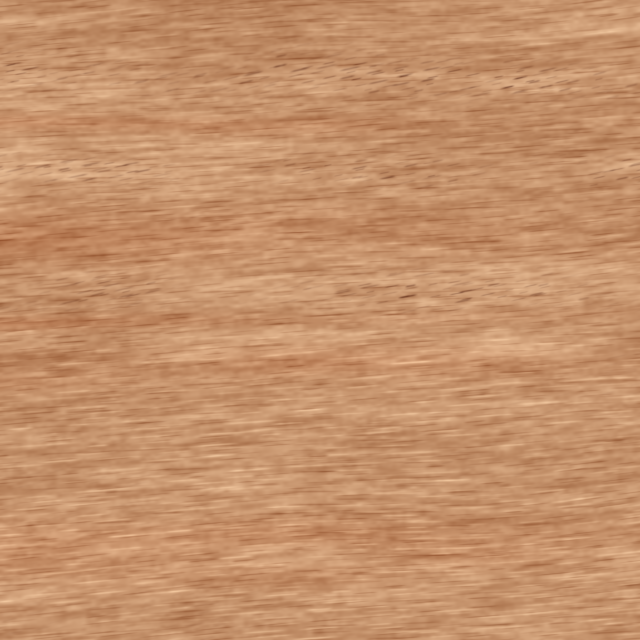
Write a WebGL 2 fragment shader that draws this texture.

```glsl
#version 300 es
precision highp float;

uniform vec2 u_resolution;
out vec4 fragColor;

// Colours
const vec3 WOOD_MEAN = vec3(0.778, 0.582, 0.430);
const vec3 TONE_STEP = vec3(0.034, 0.041, 0.040);
const vec3 RED_SHIFT = vec3(-0.018, -0.046, -0.048);
const vec3 PORE_SHIFT = vec3(-0.21, -0.21, -0.17);
const vec3 LINE_SHIFT = vec3(-0.075, -0.090, -0.085);
const vec3 STREAK_SHIFT = vec3(0.085, 0.100, 0.095);

// Grain layers: frequency along and across the fibres
const vec2 BAND_FREQ = vec2(1.4, 11.0);
const vec2 STRIPE_FREQ = vec2(2.6, 30.0);
const vec2 STREAK_FREQ = vec2(6.0, 78.0);
const vec2 FIBRE_FREQ = vec2(18.0, 150.0);
const vec2 SPECK_FREQ = vec2(62.0, 190.0);
const vec2 MOTTLE_FREQ = vec2(130.0, 180.0);
const float GRAIN_SLOPE = 0.020;
const float FIBRE_SLOPE = 0.085;
const float WARP = 0.010;

// Bands: height and half thickness
const vec2 RED_BANDS[5] = vec2[5](vec2(0.490, 0.012), vec2(0.415, 0.030),
    vec2(0.625, 0.045), vec2(0.800, 0.014), vec2(0.130, 0.060));
const vec2 PORE_BANDS[3] = vec2[3](vec2(0.885, 0.028), vec2(0.540, 0.026),
    vec2(0.735, 0.020));

// Dashes: cell size, half width, tilt and share of filled cells
const vec2 PORE_CELL = vec2(0.042, 0.013);
const float PORE_WIDTH = 0.0017;
const float PORE_TILT = 0.22;
const float PORE_FILL = 0.65;
const vec2 LINE_CELL = vec2(0.120, 0.011);
const float LINE_WIDTH = 0.0015;
const float LINE_TILT = 0.045;
const float LINE_FILL = 0.60;
const vec2 STREAK_CELL = vec2(0.150, 0.015);
const float STREAK_WIDTH = 0.0019;
const float STREAK_TILT = 0.070;
const float STREAK_FILL = 0.60;

float hash(vec2 cell, uint seed) {
    uvec2 q = uvec2(ivec2(cell)) * uvec2(1597u, 7919u);
    uint h = (q.x ^ (q.y * 31u)) + seed * 6971u;
    h = h * 747796u + 28913u;
    h = (h ^ (h >> 15u)) * 739177u;
    h = (h ^ (h >> 13u)) * 668265u;
    h ^= h >> 16u;
    return float(h & 65535u) / 65535.0;
}

// Smooth value noise from -1 to 1
float noise(vec2 p, uint seed) {
    vec2 i = floor(p);
    vec2 f = fract(p);
    f = f * f * (3.0 - 2.0 * f);
    float low = mix(hash(i, seed), hash(i + vec2(1, 0), seed), f.x);
    float high = mix(hash(i + vec2(0, 1), seed), hash(i + vec2(1, 1), seed), f.x);
    return mix(low, high, f.y) * 2.0 - 1.0;
}

float bell(float x, float width) {
    return exp(-x * x / (width * width));
}

vec2 shear(vec2 p, float slope) {
    return vec2(p.x, p.y - slope * p.x);
}

// Soft tapered dashes, one per filled cell, rows shifted at random
float dashes(vec2 p, vec2 cell, float width, float fill, uint seed) {
    vec2 g = p / cell;
    g.x += 7.0 * hash(vec2(floor(g.y), 0.0), seed);
    vec2 id = floor(g);
    vec2 local = fract(g) - 0.5;
    float halfLength = mix(0.22, 0.48, hash(id, seed + 1u));
    float centre = mix(-0.2, 0.2, hash(id, seed + 2u));
    float across = bell((local.y - centre) * cell.y, width);
    float along = 1.0 - smoothstep(0.4, 1.0, abs(local.x) / halfLength);
    float strength = mix(0.4, 1.0, hash(id, seed + 3u));
    return across * along * strength * step(hash(id, seed + 4u), fill);
}

void main() {
    vec2 p = gl_FragCoord.xy / u_resolution.y;
    vec2 bent = p + vec2(0.0, WARP * noise(p * vec2(2.5, 5.0), 1u));
    vec2 grain = shear(bent, GRAIN_SLOPE);
    vec2 fibre = shear(bent, FIBRE_SLOPE);

    // Layered grain, from broad to fine
    float tone = 0.75 * noise(grain * BAND_FREQ, 2u)
               + 0.80 * noise(grain * STRIPE_FREQ, 3u)
               + 0.85 * noise(grain * STREAK_FREQ, 4u)
               + 1.35 * noise(fibre * FIBRE_FREQ, 5u)
               + 1.00 * noise(fibre * SPECK_FREQ, 6u)
               + 0.45 * noise(p * MOTTLE_FREQ, 9u);

    // Reddish bands, fading to the right
    float red = 0.0;
    for (int i = 0; i < 5; i++) {
        red += bell(grain.y - RED_BANDS[i].x, RED_BANDS[i].y);
    }
    red *= mix(1.0, 0.45, smoothstep(0.2, 1.0, p.x));
    red *= 0.75 + 0.6 * noise(grain * vec2(4.0, 26.0), 7u);

    // Pale zones crowded with dark pores
    float poreZone = 0.0;
    for (int i = 0; i < 3; i++) {
        poreZone += bell(bent.y - PORE_BANDS[i].x, PORE_BANDS[i].y);
    }
    tone += 0.5 * poreZone;
    vec2 poreSpace = shear(bent, PORE_TILT);
    float pores = dashes(poreSpace, PORE_CELL, PORE_WIDTH, PORE_FILL, 10u)
                + 0.7 * dashes(poreSpace + 0.37, PORE_CELL * 0.8, PORE_WIDTH * 0.8, PORE_FILL, 20u);
    pores *= (0.10 + 0.90 * poreZone) * smoothstep(-0.8, 0.4, noise(p * vec2(6.0, 14.0), 8u));

    // Thin dark grain lines
    float lines = dashes(shear(bent, LINE_TILT), LINE_CELL, LINE_WIDTH, LINE_FILL, 50u)
                + dashes(fibre + 0.29, LINE_CELL * 0.7, LINE_WIDTH * 0.8, LINE_FILL, 60u);

    // Long light streaks, strongest in the lower part
    vec2 streakSpace = shear(bent, STREAK_TILT);
    float streaks = dashes(streakSpace, STREAK_CELL, STREAK_WIDTH, STREAK_FILL, 30u)
                  + dashes(streakSpace + 0.43, STREAK_CELL * 0.6, STREAK_WIDTH * 0.8, STREAK_FILL, 40u);
    streaks *= mix(1.0, 0.55, smoothstep(0.3, 0.6, p.y));

    vec3 colour = WOOD_MEAN + tone * TONE_STEP + red * RED_SHIFT;
    colour += pores * PORE_SHIFT + lines * LINE_SHIFT + streaks * STREAK_SHIFT;
    fragColor = vec4(clamp(colour, 0.0, 1.0), 1.0);
}
```
